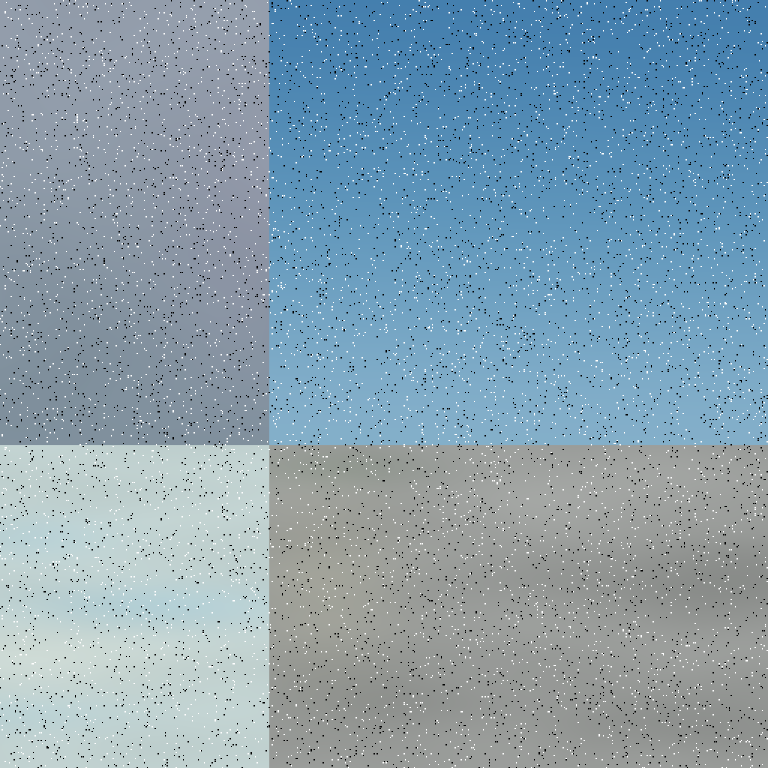
Reproduce this background procedurally as a WebGL 2 fragment shader.

```glsl
#version 300 es
precision highp float;

uniform vec2 u_resolution;
out vec4 fragColor;

float hash(vec2 p) {
    vec3 q = fract(vec3(p.xyx) * 0.1031);
    q += dot(q, q.yzx + 33.33);
    return fract((q.x + q.y) * q.z);
}

vec2 gradientAt(vec2 cell) {
    float angle = 6.2832 * hash(cell);
    return vec2(cos(angle), sin(angle));
}

float gradientNoise(vec2 p) {
    vec2 i = floor(p), f = fract(p);
    vec2 w = f * f * f * (f * (f * 6.0 - 15.0) + 10.0);
    float a = dot(gradientAt(i), f);
    float b = dot(gradientAt(i + vec2(1, 0)), f - vec2(1, 0));
    float c = dot(gradientAt(i + vec2(0, 1)), f - vec2(0, 1));
    float d = dot(gradientAt(i + 1.0), f - 1.0);
    return mix(mix(a, b, w.x), mix(c, d, w.x), w.y);
}

// Soft elliptical glow, 1 at its centre
float glow(vec2 p, vec2 centre, vec2 radius) {
    vec2 d = (p - centre) / radius;
    return exp(-dot(d, d));
}

vec3 slatePanel(vec2 uv) {
    vec3 color = mix(vec3(0.50, 0.565, 0.615), vec3(0.575, 0.615, 0.67), smoothstep(0.42, 1.0, uv.y));
    color += vec3(0.025, 0.0, 0.012) * glow(uv, vec2(0.33, 0.68), vec2(0.12, 0.2));
    return color + 0.02 * gradientNoise(uv * vec2(5.0, 7.0));
}

vec3 skyPanel(vec2 uv) {
    float height = (uv.y - 0.42) / 0.58 + 0.06 * (uv.x - 0.67);
    vec3 color = mix(vec3(0.515, 0.685, 0.79), vec3(0.375, 0.59, 0.735), smoothstep(0.0, 0.6, height));
    return mix(color, vec3(0.265, 0.495, 0.68), smoothstep(0.4, 1.05, height));
}

vec3 mistPanel(vec2 uv) {
    vec3 color = vec3(0.755, 0.82, 0.815);
    color += vec3(0.05, 0.035, 0.02) * glow(uv, vec2(0.05, 0.15), vec2(0.2, 0.05));
    color += vec3(-0.055, -0.01, 0.02) * glow(uv, vec2(0.2, 0.21), vec2(0.17, 0.03));
    color += vec3(-0.035, -0.005, 0.015) * glow(uv, vec2(0.05, 0.3), vec2(0.1, 0.03));
    color += vec3(-0.03, -0.005, 0.01) * glow(uv, vec2(0.02, 0.07), vec2(0.15, 0.025));
    return color + 0.03 * gradientNoise(uv * vec2(4.0, 20.0));
}

vec3 stonePanel(vec2 uv) {
    vec3 color = vec3(0.605, 0.615, 0.605);
    color += vec3(0.025, 0.02, -0.005) * glow(uv, vec2(0.42, 0.24), vec2(0.1, 0.13));
    color += 0.035 * glow(uv, vec2(0.77, 0.36), vec2(0.2, 0.05));
    color -= 0.06 * glow(uv, vec2(1.0, 0.25), vec2(0.25, 0.06));
    color -= 0.055 * glow(uv, vec2(0.45, 0.1), vec2(0.17, 0.045));
    color -= 0.045 * glow(uv, vec2(0.9, 0.07), vec2(0.25, 0.05));
    color -= vec3(0.035, 0.02, 0.035) * glow(uv, vec2(0.44, 0.39), vec2(0.12, 0.025));
    return color + 0.03 * gradientNoise(uv * vec2(5.0, 15.0) + 9.0);
}

void main() {
    vec2 uv = gl_FragCoord.xy / u_resolution;
    vec2 pixel = 1.0 / u_resolution;

    // Four panels meeting at one corner
    vec2 side = clamp((uv - vec2(0.3505, 0.4205)) / pixel + 0.5, 0.0, 1.0);
    vec3 lower = mix(mistPanel(uv), stonePanel(uv), side.x);
    vec3 upper = mix(slatePanel(uv), skyPanel(uv), side.x);
    vec3 color = mix(lower, upper, side.y);

    // Scattered black and white specks
    vec2 grid = uv * 512.0;
    vec2 offset = abs(fract(grid) - 0.5);
    vec2 cover = clamp((0.5 - offset) / (512.0 * pixel) + 0.5, 0.0, 1.0);
    float chance = hash(floor(grid) + 17.0);
    float speck = step(chance, 0.045) * cover.x * cover.y;
    color = mix(color, vec3(step(0.0225, chance)), speck);

    fragColor = vec4(color, 1.0);
}
```
